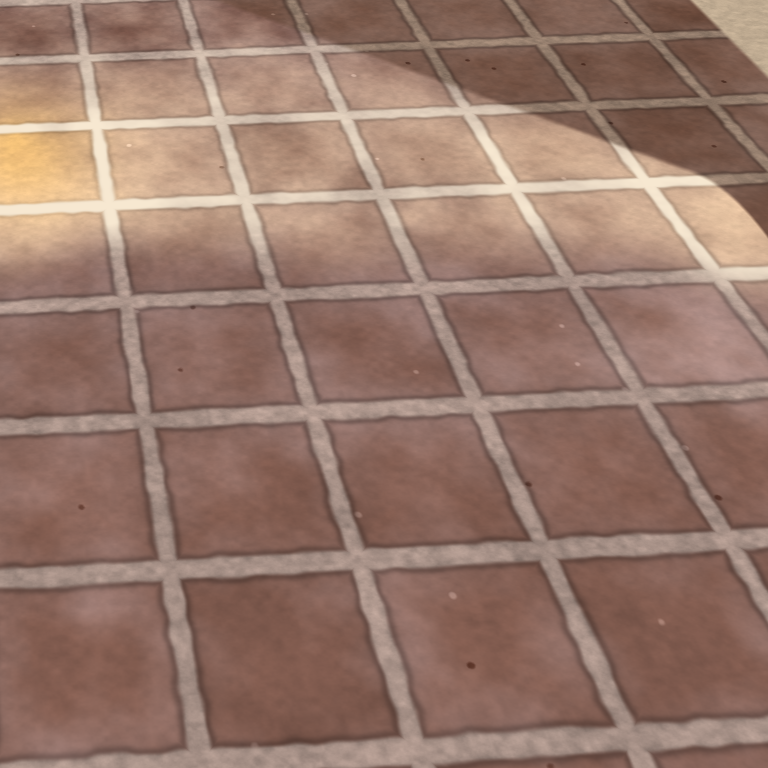
A WebGL 1 fragment shader for this texture:

```glsl
precision highp float;
uniform vec2 u_resolution;

// Perspective: rows giving canvas x, y and depth from (column, row, 1)
const vec3 ROW_X = vec3(0.1504, 0.00475, 0.11068);
const vec3 ROW_Y = vec3(0.00895, -0.15359, 0.92448);
const vec3 ROW_W = vec3(0.00351, -0.07856, 1.0);

const vec2 GROUT_HALF = vec2(0.051, 0.062);   // in tile widths
const float WOBBLE = 0.022;
const float SEAM_WIDTH = 0.022;
const float BORDER_COLUMN = 5.66;
const float SUN_LOW = 0.672;                  // height of the lower sun edge
const float SPECK_SHARE = 0.035;

const vec3 TILE_CLAY = vec3(0.515, 0.365, 0.315);
const vec3 TILE_MAUVE = vec3(0.555, 0.440, 0.415);
const vec3 TILE_SUN = vec3(0.94, 0.80, 0.66);
const vec3 TILE_AMBER = vec3(0.97, 0.77, 0.48);
const vec3 GROUT_SHADE = vec3(0.68, 0.59, 0.55);
const vec3 GROUT_SUN = vec3(0.97, 0.91, 0.82);
const vec3 BORDER = vec3(0.75, 0.67, 0.57);
const vec3 SHADOW_TINT = vec3(0.88, 0.86, 0.80);

float hash(vec2 p) {
  return fract(sin(dot(p, vec2(127.1, 311.7))) * 43758.55);
}

float noise(vec2 p) {
  vec2 i = floor(p), f = fract(p);
  f = f * f * (3.0 - 2.0 * f);
  return mix(mix(hash(i), hash(i + vec2(1.0, 0.0)), f.x),
             mix(hash(i + vec2(0.0, 1.0)), hash(i + 1.0), f.x), f.y);
}

float fbm(vec2 p) {
  float sum = 0.0, amp = 0.533;
  for (int i = 0; i < 4; i++) {
    sum += amp * noise(p);
    p = p * 2.03 + 17.3;
    amp *= 0.5;
  }
  return sum;
}

float glow(vec2 p, vec2 center, vec2 radius) {
  vec2 d = (p - center) / radius;
  return exp(-dot(d, d));
}

// Canvas position to floor position, by the adjugate of the perspective
vec2 toFloor(vec2 p) {
  vec3 q = p.x * cross(ROW_Y, ROW_W) + p.y * cross(ROW_W, ROW_X) + cross(ROW_X, ROW_Y);
  return q.xy / q.z;
}

// Height above the slanting shadow edge
float shadowEdge(vec2 p) {
  float bend = max(p.x - 0.9, 0.0);
  return p.y - 1.0 + 0.36 * (p.x - 0.28) + 5.0 * bend * bend;
}

float sunlight(vec2 p, float shadow, float mottling) {
  float low = SUN_LOW + 0.04 * (noise(vec2(p.x * 7.0, 3.0)) - 0.5)
            - 0.05 * smoothstep(0.75, 1.0, p.x);
  float band = smoothstep(low - 0.04, low + 0.05, p.y) * (1.0 - shadow);
  float level = 0.42 - 0.30 * smoothstep(0.82, 0.97, p.y)
              + 0.65 * glow(p, vec2(0.0, 0.75), vec2(0.22, 0.12))
              + 0.25 * glow(p, vec2(0.72, 0.79), vec2(0.12, 0.06))
              + 0.50 * glow(p, vec2(0.97, 0.71), vec2(0.12, 0.07));
  return clamp(band * (level + 0.5 * (mottling - 0.5)), 0.0, 1.0);
}

void main() {
  vec2 p = gl_FragCoord.xy / u_resolution;
  vec2 uv = toFloor(p);
  vec2 cell = floor(uv);
  float depth = dot(ROW_W, vec3(uv, 1.0));
  float blur = 0.01 + 10.0 * depth * depth / u_resolution.y;
  float mottling = fbm(uv * 2.7 + 5.0);
  float grain = fbm(uv * vec2(19.0, 23.0));

  // Light
  float shadow = smoothstep(-0.004, 0.004, shadowEdge(p));
  float sun = sunlight(p, shadow, mottling);

  // Joints
  vec2 gap = abs(fract(uv + 0.5) - 0.5) - GROUT_HALF;
  float edge = min(gap.x, gap.y) + WOBBLE * (noise(uv * 11.0) - 0.5);
  float joint = 1.0 - smoothstep(-blur, blur, edge);
  float seam = exp(-pow((edge - 0.012) / SEAM_WIDTH, 2.0));

  // Tiles: clay hearts, dusty rims, a tone for each
  float tone = hash(cell + 31.0);
  float rim = 1.0 - smoothstep(0.02, 0.32, edge);
  float far = smoothstep(0.25, 0.75, p.y);
  float dust = clamp(0.35 * rim + 0.45 * far + 1.3 * (mottling - 0.5) + 0.3 * (tone - 0.5), 0.0, 1.0);
  vec3 tile = mix(TILE_CLAY, TILE_MAUVE, dust);
  tile *= 0.96 + 0.08 * tone + 0.24 * (mottling - 0.5) + 0.16 * (grain - 0.5);
  tile += 0.08 * glow(p, vec2(0.95, 0.55), vec2(0.22, 0.10));
  float amber = glow(p, vec2(0.02, 0.81), vec2(0.10, 0.08));
  tile = mix(tile, mix(TILE_SUN, TILE_AMBER, amber) * (0.93 + 0.14 * grain), sun);

  // Chips and dark specks
  vec2 speckCell = floor(uv * 6.0);
  vec2 speckAt = 0.3 + 0.4 * vec2(hash(speckCell + 7.0), hash(speckCell + 13.0));
  float speck = 1.0 - smoothstep(0.05, 0.16, length(fract(uv * 6.0) - speckAt) + 0.1 * (grain - 0.5));
  speck *= step(hash(speckCell + 41.0), SPECK_SHARE);
  tile += speck * mix(-0.16, 0.14, step(0.6, hash(speckCell + 3.0)));

  // Grout, stained in patches
  vec3 grout = GROUT_SHADE * (0.98 + 0.32 * (grain - 0.5) + 0.2 * (mottling - 0.5));
  grout = mix(grout, GROUT_SUN, min(sun * 1.4, 1.0));

  vec3 color = mix(tile, grout, joint);
  color *= 1.0 - 0.22 * seam * (1.0 - 0.6 * sun);
  color *= mix(vec3(1.0), SHADOW_TINT, shadow);

  // Pale kerb beyond the last column
  float kerb = smoothstep(-0.03, 0.03, uv.x - BORDER_COLUMN) * step(0.72, p.y);
  color = mix(color, BORDER * (0.9 + 0.2 * grain), kerb);

  gl_FragColor = vec4(clamp(color, 0.0, 1.0), 1.0);
}
```
